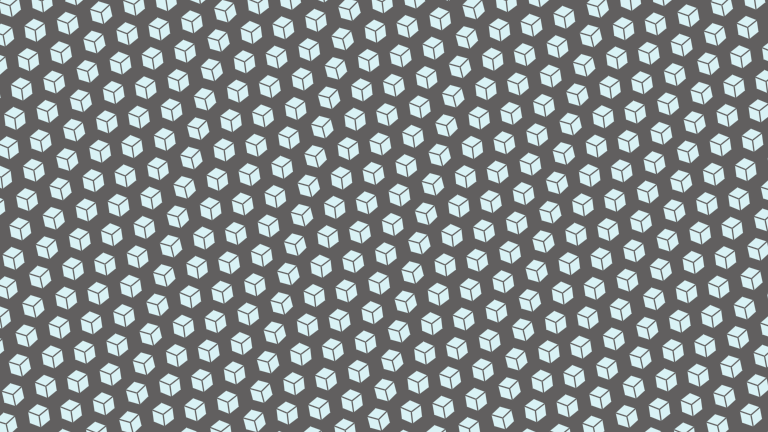
This pattern is drawn by a Shadertoy shader. Its source:

```glsl
#define CELL 0.0698      // cell side, in canvas heights
#define SLANT 0.2269     // lean of the columns, radians
#define ORIGIN vec2(-0.86, 0.771)
#define STAGGER 0.4927   // shift from one column to the next
#define DRIFT 0.073      // uneven part of that shift
#define INRADIUS 0.336   // cube outline, in cells
#define SEAM 0.021       // half width of the inner lines
#define TILT 0.40        // turn of the cubes against the columns
#define WOBBLE 0.09      // change of tilt between columns
#define GROUND vec3(0.38, 0.373, 0.373)
#define ICE vec3(0.85, 0.95, 0.96)

mat2 rotation(float angle) {
    float c = cos(angle), s = sin(angle);
    return mat2(c, s, -s, c);
}

// Hexagon with a vertex at the top
float hexagonDistance(vec2 p, float inradius) {
    p = abs(p);
    return max(p.x, dot(p, vec2(0.5, 0.8660254))) - inradius;
}

// Three spokes from the near corner of the cube
float seamDistance(vec2 p, float reach) {
    mat2 thirdTurn = rotation(2.0943951);
    float d = 1.0;
    for (int i = 0; i < 3; i++) {
        d = min(d, length(vec2(p.x, p.y - clamp(p.y, -reach, 0.0))));
        p = thirdTurn * p;
    }
    return d - SEAM;
}

float coverage(float d, float blur) {
    return 1.0 - smoothstep(-blur, blur, d);
}

void mainImage(out vec4 fragColor, in vec2 fragCoord) {
    vec2 grid = rotation(SLANT) * fragCoord / (iResolution.y * CELL) - ORIGIN;
    float blur = 0.75 / (iResolution.y * CELL);

    // Columns slide along their length by uneven steps
    float column = floor(grid.x + 0.5);
    float slide = STAGGER * column - DRIFT * cos(1.5907 * column - 5.726);
    vec2 local = fract(vec2(grid.x, grid.y - slide) + 0.5) - 0.5;

    // Cube with its own slight turn per column
    float turn = TILT + WOBBLE * sin(2.3 * column) * cos(0.7 * column);
    vec2 p = rotation(-turn) * local;
    float cube = coverage(hexagonDistance(p, INRADIUS), blur);
    float seam = coverage(seamDistance(p, INRADIUS * 1.1547), blur);

    fragColor = vec4(mix(GROUND, ICE, cube * (1.0 - seam)), 1.0);
}
```
